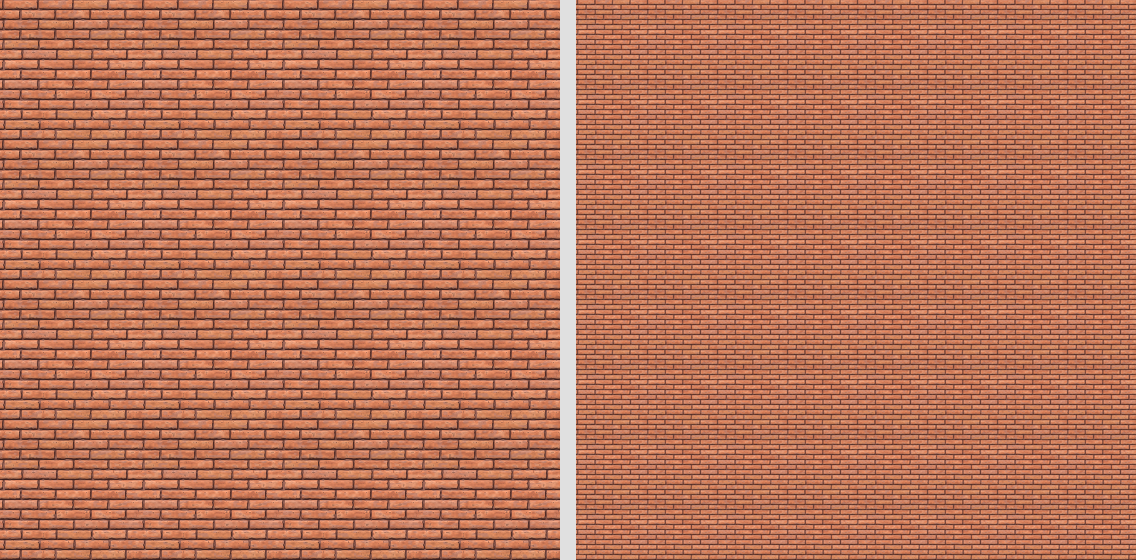
Left: one tile. Right: repeated 2 by 2.
Give the GLSL for this texture, as a three.js fragment shader.

```glsl
// Weathered orange brick wall in running bond, 16 bricks across and 56 courses high.
varying vec2 vUv;

float hash(vec2 p) {
  return fract(sin(dot(p, vec2(127.1, 311.7))) * 43758.5453);
}

// Value noise that wraps after a whole number of cells
float noise(vec2 p, vec2 period) {
  vec2 i = floor(p);
  vec2 f = fract(p);
  f = f * f * (3.0 - 2.0 * f);
  vec2 a = mod(i, period);
  vec2 b = mod(i + 1.0, period);
  return mix(mix(hash(a), hash(vec2(b.x, a.y)), f.x),
             mix(hash(vec2(a.x, b.y)), hash(b), f.x), f.y);
}

float roundedBox(vec2 p, vec2 halfSize, float radius) {
  vec2 q = abs(p) - halfSize + radius;
  return length(max(q, 0.0)) + min(max(q.x, q.y), 0.0) - radius;
}

void main() {
  // Units of one course; the wear repeats every 14 courses both ways
  vec2 wall = vUv * 56.0;
  float blotch = noise(wall * vec2(1.0, 3.0), vec2(14.0, 42.0));
  float rough = noise(wall * vec2(3.0, 4.0), vec2(42.0, 56.0));
  float grain = noise(wall * vec2(6.0, 8.0), vec2(84.0, 112.0));

  // Running bond with slightly uneven joints
  vec2 grid = vUv * vec2(16.0, 56.0);
  float course = mod(floor(grid.y), 14.0);
  grid.x -= 0.61 - 0.5 * mod(course, 2.0) + 0.06 * (hash(vec2(course, 7.3)) - 0.5);
  vec2 id = vec2(mod(floor(grid.x), 4.0), course);
  float tone = hash(id + 3.7);
  float tint = hash(id + 19.1);
  vec2 p = (fract(grid) - 0.5) * vec2(3.5, 1.0);

  // Brick outline with chipped edges and a small tilt
  p.y -= 0.06 + 0.02 * (tint - 0.5) + 0.02 * p.x * (tone - 0.5);
  vec2 size = vec2(1.67 - 0.04 * tint, 0.40 + 0.02 * tone);
  float chip = 0.08 * (rough - 0.5) + 0.05 * (grain - 0.5);
  float edge = roundedBox(p, size, 0.09) + chip;
  float brick = 1.0 - smoothstep(-0.06, 0.06, edge);

  // Mortar, darkened by the shadow below and right of each brick
  vec3 mortar = mix(vec3(0.40, 0.23, 0.20), vec3(0.66, 0.44, 0.39), rough * rough);
  float shadow = 1.0 - smoothstep(-0.04, 0.08, roundedBox(p + vec2(-0.05, 0.12), size, 0.09) + chip);
  mortar = mix(mortar, vec3(0.22, 0.11, 0.10), 0.88 * shadow);

  // Fired clay: rust to pale orange, with a faint mauve or ochre cast on some bricks
  float warmth = clamp(0.45 + 0.2 * (tone - 0.5) + 0.5 * (blotch - 0.5) + 0.6 * (rough - 0.5), 0.0, 1.0);
  vec3 clay = mix(vec3(0.75, 0.43, 0.31), vec3(0.84, 0.50, 0.35), smoothstep(0.08, 0.42, warmth));
  clay = mix(clay, vec3(0.88, 0.59, 0.45), smoothstep(0.42, 0.78, warmth));
  clay = mix(clay, vec3(0.74, 0.50, 0.44), 0.45 * smoothstep(0.75, 0.95, tint) * (0.3 + 0.7 * blotch));
  clay = mix(clay, vec3(0.81, 0.54, 0.36), 0.4 * (1.0 - smoothstep(0.04, 0.12, tint)));

  // Dusty mauve patches within the faces
  float dust = noise(wall * vec2(2.0, 5.0) + 5.0, vec2(28.0, 70.0));
  clay = mix(clay, vec3(0.74, 0.50, 0.43), 0.75 * smoothstep(0.62, 0.85, dust));

  // Lit top edge, shaded foot, grain, stains and pits
  clay *= 0.94 + 0.14 * grain;
  clay += 0.08 * smoothstep(0.12, 0.32, p.y) * (0.4 + rough);
  clay *= 1.0 - 0.18 * smoothstep(0.14, 0.4, -p.y);
  clay *= 1.0 - 0.25 * smoothstep(0.76, 0.95, rough) * smoothstep(0.4, 0.8, grain);
  clay = mix(clay, vec3(0.49, 0.29, 0.24), 0.45 * smoothstep(0.86, 0.98, grain));

  // Faint light and dark bands across the courses
  float band = 1.0 + 0.012 * cos(6.28318 * (vUv.y * 4.0 - 0.39));
  gl_FragColor = vec4(mix(mortar, clay, brick) * band, 1.0);
}
```
